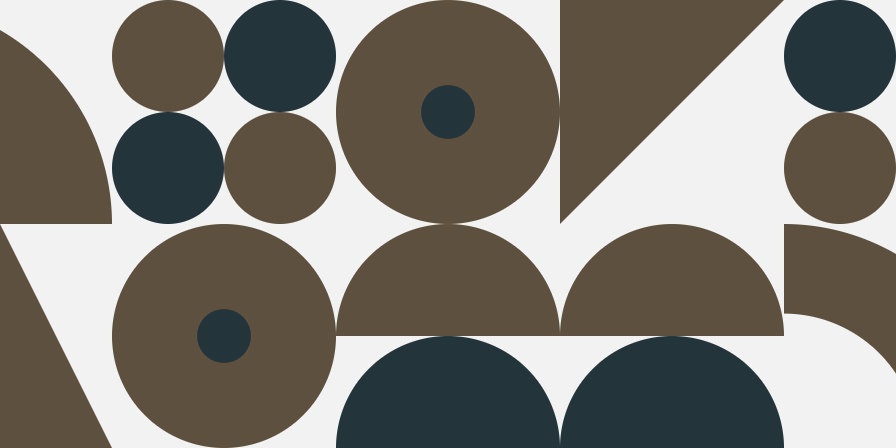
Give the GLSL for this pattern, as a Shadertoy shader.

```glsl
// Geometric mosaic: flat discs, dots, arches, wedges and an arc on square tiles.
// The canvas is two tiles high, with columns shifted by half a tile; each tile
// picks a motif, drawn from signed distances in local 0..1 coordinates.

const vec3 PAPER = vec3(0.949);
const vec3 BROWN = vec3(0.369, 0.314, 0.247);
const vec3 NAVY = vec3(0.137, 0.204, 0.231);

const int WEDGE = 0, DOTS = 1, EYE = 2, CORNER = 3, DOME = 4, PEAK = 5, ARCHES = 6, ARC = 7;

// Motif per tile, bottom row first
const int LAYOUT[10] = int[10](
    PEAK, EYE, ARCHES, ARCHES, ARC,
    DOME, DOTS, EYE, CORNER, DOTS);

float disc(vec2 p, vec2 center, float radius) {
    return length(p - center) - radius;
}

// Lays ink over a base colour where the distance is negative
vec3 paint(vec3 base, vec3 ink, float dist, float pixel) {
    return mix(base, ink, clamp(0.5 - dist / pixel, 0.0, 1.0));
}

// Two-by-two dots in alternating inks
vec3 dots(vec2 p, float column, float pixel) {
    vec2 cell = floor(p * 2.0);
    float parity = mod(cell.x + cell.y + column, 2.0);
    vec3 ink = mix(BROWN, NAVY, parity);
    return paint(PAPER, ink, disc(p, (cell + 0.5) * 0.5, 0.25), pixel);
}

// Large disc with a small dark centre
vec3 eye(vec2 p, float pixel) {
    vec3 color = paint(PAPER, BROWN, disc(p, vec2(0.5), 0.5), pixel);
    return paint(color, NAVY, disc(p, vec2(0.5), 0.12), pixel);
}

// Two stacked half discs
vec3 arches(vec2 p, float pixel) {
    float upper = max(disc(p, vec2(0.5), 0.5), 0.5 - p.y);
    float lower = disc(p, vec2(0.5, 0.0), 0.5);
    return paint(paint(PAPER, BROWN, upper, pixel), NAVY, lower, pixel);
}

vec3 motif(int kind, vec2 p, float column, float pixel) {
    if (kind == DOTS) return dots(p, column, pixel);
    if (kind == EYE) return eye(p, pixel);
    if (kind == ARCHES) return arches(p, pixel);

    float quarter = disc(p, vec2(0.0), 1.0);
    float dist = quarter;                                    // DOME
    if (kind == ARC) dist = max(quarter, 0.6 - length(p));
    if (kind == CORNER) dist = (p.x - p.y) / sqrt(2.0);
    if (kind == PEAK) dist = (2.0 * abs(p.x - 0.5) + p.y - 1.0) / sqrt(5.0);
    return paint(PAPER, BROWN, dist, pixel);
}

void mainImage(out vec4 fragColor, in vec2 fragCoord) {
    float pixel = 2.0 / iResolution.y;
    vec2 grid = fragCoord * pixel + vec2(0.5, 0.0);
    vec2 tile = clamp(floor(grid), vec2(0.0), vec2(4.0, 1.0));
    int kind = LAYOUT[int(tile.y) * 5 + int(tile.x)];
    fragColor = vec4(motif(kind, grid - tile, tile.x, pixel), 1.0);
}
```
